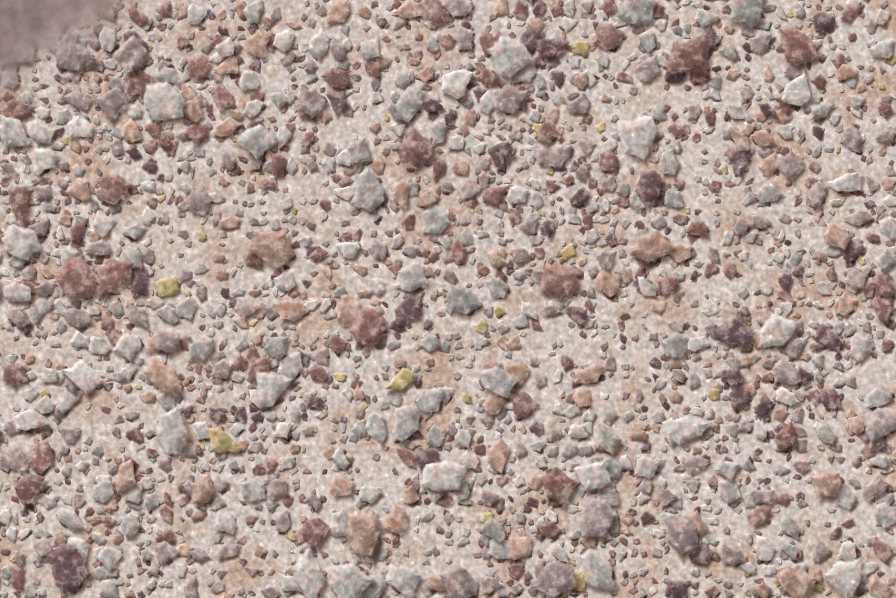
Give the GLSL for this texture, as a Shadertoy shader.

```glsl
// Sunlit heap of crushed pink, mauve and grey rock lying in pale dust.
// Layers of jittered, faceted polygons are piled from small to large, each
// casting a soft shadow; gradient noise adds mineral grain, dust and sparkle.

const float TAU = 6.2832;

vec3 hash3(vec2 p) {
    vec3 q = fract(p.xyx * vec3(.1031, .1030, .0973));
    q += dot(q, q.yxz + 33.33);
    return fract((q.xxy + q.yzz) * q.zyx);
}

float gradDot(vec2 cell, vec2 offset) {
    float a = TAU * hash3(cell + 71.0).x;
    return dot(vec2(cos(a), sin(a)), offset);
}

// Gradient noise, roughly -0.7 to 0.7
float noise(vec2 p) {
    vec2 i = floor(p), f = p - i;
    vec2 u = f * f * f * (f * (f * 6.0 - 15.0) + 10.0);
    vec2 e = vec2(1, 0);
    return mix(mix(gradDot(i, f), gradDot(i + e, f - e), u.x),
               mix(gradDot(i + e.yx, f - e.yx), gradDot(i + 1.0, f - 1.0), u.x), u.y);
}

float fbm(vec2 p) {
    float sum = 0.0, amp = 1.0;
    for (int i = 0; i < 4; i++) {
        sum += amp * noise(p);
        p = mat2(1.6, 1.2, -1.2, 1.6) * p + 17.3;
        amp *= 0.62;
    }
    return sum;
}

vec3 mineral(float t) {
    vec3 c = vec3(.76, .73, .71);                        // pale quartz
    c = mix(c, vec3(.66, .64, .62), step(.22, t));       // grey
    c = mix(c, vec3(.62, .55, .54), step(.42, t));       // mauve
    c = mix(c, vec3(.70, .58, .52), step(.62, t));       // salmon
    c = mix(c, vec3(.54, .41, .39), step(.77, t));       // red brown
    c = mix(c, vec3(.43, .34, .35), step(.91, t));       // plum
    return mix(c, vec3(.74, .67, .47), step(.98, t));    // ochre
}

// Convex polygon: x = distance, y = facet light from the upper left
vec2 stoneShape(vec2 q, vec2 id, float turn) {
    float dist = -9.0, light = 0.0;
    for (int i = 0; i < 6; i++) {
        vec3 h = hash3(id + float(i) * 13.7);
        float a = (float(i) + 0.75 * h.x) * TAU / 6.0;
        vec2 n = vec2(cos(a), sin(a));
        float d = dot(q, n) - mix(.26, .46, h.y);
        float facet = dot(vec2(cos(a + turn), sin(a + turn)), vec2(-.5, .86));
        light = mix(light, facet, smoothstep(-.02, .02, d - dist));
        dist = max(dist, d);
    }
    return vec2(dist, light);
}

// Lay one size of stones over the colour
vec3 pile(vec3 col, vec2 p, float scale, float density, float seed) {
    vec2 g = p * scale + seed;
    vec2 cell = floor(g);
    float grain = fbm(p * 48.0 + seed);
    float rough = fbm(g * 3.0);
    float soft = max(.035, 1.2 * scale / iResolution.y);
    for (int y = -1; y <= 1; y++)
    for (int x = -1; x <= 1; x++) {
        vec2 id = cell + vec2(x, y);
        vec3 h = hash3(id), k = hash3(id + 41.3);
        float patchy = noise((id - seed) / scale * 4.0 + 3.0);
        if (h.z > density + 0.45 * patchy) continue;

        // Turn, stretch and resize the stone
        vec2 q = g - id - 0.5 - 0.5 * (h.xy - 0.5);
        float turn = TAU * k.x, c = cos(turn), s = sin(turn);
        mat2 toStone = mat2(c, -s, s, c);
        vec2 stretch = vec2(1.0, mix(1.0, 1.6, k.y)) / mix(.75, 1.2, k.z);
        vec2 shape = stoneShape(toStone * q * stretch, id, turn);
        vec2 shadeShape = stoneShape(toStone * (q - vec2(.07, -.11)) * stretch, id, turn);
        float d = shape.x + 0.035 * rough;

        // Shadow, then the lit facets with mottling and a dusty top
        float shadow = 1.0 - smoothstep(-.10, .09, shadeShape.x);
        col *= 1.0 - shadow * vec3(.48, .54, .56);
        vec3 rock = mineral(fract(h.x * 7.1 + k.y * 5.3));
        rock *= 0.96 + 0.16 * (h.y - 0.5);
        rock = mix(rock, rock * vec3(1.07, .94, .90), smoothstep(0.0, .6, rough));
        float bevel = smoothstep(-.22, -.04, d);
        rock *= 1.0 + 0.24 * shape.y * bevel + 0.22 * grain;
        rock += 0.10 * smoothstep(-.12, -.02, d) * max(shape.y, 0.0);
        float dust = smoothstep(.05, .75, grain + 0.4 * rough + 0.15);
        rock = mix(rock, vec3(.80, .75, .72), 0.5 * dust);
        col = mix(col, rock, 1.0 - smoothstep(-soft, soft, d));
    }
    return col;
}

void mainImage(out vec4 fragColor, in vec2 fragCoord) {
    vec2 p = fragCoord / iResolution.y;
    vec2 w = p + 0.004 * vec2(noise(p * 45.0), noise(p * 45.0 + 19.0));

    // Dusty ground with peach stains and fine crumbs
    float stain = smoothstep(-.2, .7, fbm(p * 9.0));
    vec3 col = mix(vec3(.82, .77, .74), vec3(.76, .65, .58), stain);
    col *= 1.0 + 0.17 * fbm(p * 75.0);

    // Grit, gravel and larger rocks
    col = pile(col, w, 58.0, .48, 11.0);
    col = pile(col, w, 34.0, .56, 37.0);
    col = pile(col, w, 20.0, .52, 83.0);
    col = pile(col, w, 12.5, .34, 129.0);

    // Loose powder, crystal grain and bright glints
    float powder = smoothstep(.25, .9, fbm(p * 26.0 + 5.0) + 0.5 * noise(p * 5.0));
    float fine = noise(p * 125.0);
    col = mix(col, vec3(.81, .75, .72) * (1.0 + 0.2 * fine), 0.55 * powder);
    col *= 1.0 + 0.16 * fine;
    col += 0.16 * smoothstep(.36, .62, noise(p * 95.0 + 50.0));

    // Distant slope out of focus in the upper left corner
    float slope = smoothstep(.80, .92, p.y - 0.65 * p.x + 0.03 * noise(p * 14.0));
    vec3 haze = vec3(.58, .50, .49) * (1.0 + 0.22 * fbm(p * 16.0));
    col = mix(col, haze, slope);

    fragColor = vec4(clamp(col, 0.0, 1.0), 1.0);
}
```
